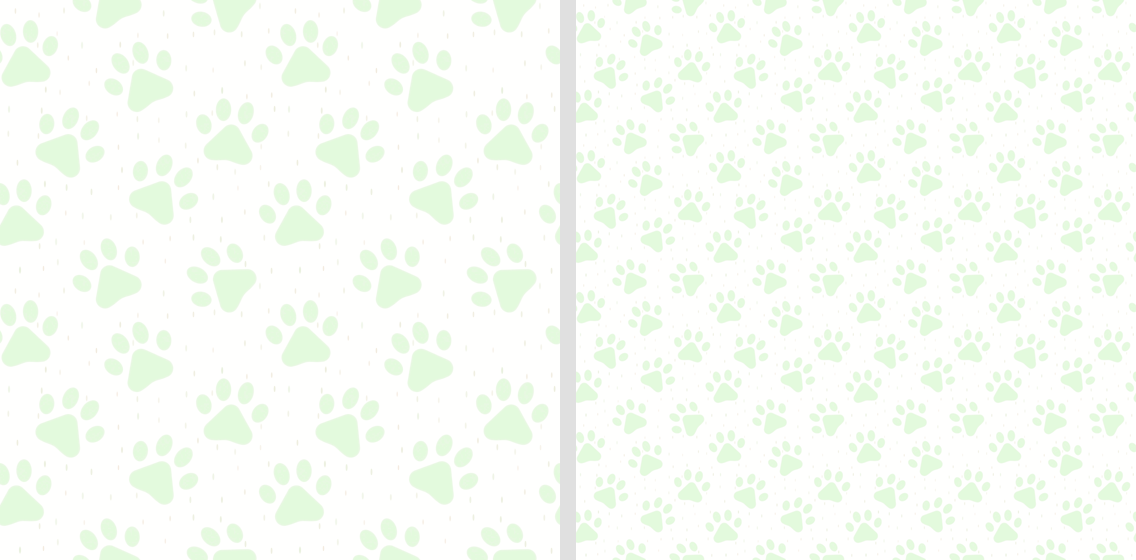
Left, the tile; right, the same tile 2 across and 2 down.
Give the GLSL for this pattern, as a WebGL 2 fragment shader.

```glsl
#version 300 es
precision highp float;
// Pale green paw prints turned at various angles on white, with faint scattered ticks.

uniform vec2 u_resolution;
out vec4 fragColor;

// Lengths are in design units: one tile is TILE units wide.
const float REPEATS = 2.0;
const float TILE = 384.0;
const vec3 PAPER = vec3(1.0, 1.0, 0.995);
const vec3 PAW_GREEN = vec3(0.89, 0.98, 0.865);
const vec3 WORN_GREEN = vec3(0.925, 0.965, 0.905);
const vec3 TICK_BEIGE = vec3(0.96, 0.91, 0.87);
const vec3 TICK_GREEN = vec3(0.90, 0.94, 0.86);

const vec2 INNER_TOE = vec2(15.5, 49.0);
const vec2 OUTER_TOE = vec2(39.0, 25.0);
const vec2 INNER_RADII = vec2(10.5, 15.5);
const vec2 OUTER_RADII = vec2(10.3, 14.0);
const float INNER_LEAN = 0.14;
const float OUTER_LEAN = 0.45;
const vec2 PAD_TOP = vec2(0.0, 18.0);
const vec2 PAD_CORNER = vec2(21.0, -9.0);
const float PAD_ROUND = 12.8;
const float PAD_NOTCH = 3.0;
const float TICK_CELLS = 11.0;
const vec2 TICK_SIZE = vec2(1.2, 4.0);
const float GRAIN_CELLS = 160.0;

// Each paw: centre x, centre y, counterclockwise angle in degrees.
const int PAW_COUNT = 8;
const vec3 PAWS[PAW_COUNT] = vec3[](
    vec3(34.3, 290.0, 9.0), vec3(202.0, 261.0, 28.0),
    vec3(84.0, 172.0, -32.0), vec3(314.2, 182.7, -9.0),
    vec3(212.4, 107.4, -32.0), vec3(25.3, 71.7, 9.0),
    vec3(158.6, 375.5, 28.0), vec3(319.4, 374.5, 54.0));

float hash(vec2 p) {
    return fract(sin(dot(p, vec2(127.1, 311.7))) * 43758.5453);
}

// Value noise that wraps after "period" cells.
float wrappedNoise(vec2 p, float period) {
    vec2 i = floor(p), f = smoothstep(0.0, 1.0, fract(p));
    vec2 a = mod(i, period), b = mod(i + 1.0, period);
    return mix(mix(hash(a), hash(vec2(b.x, a.y)), f.x),
               mix(hash(vec2(a.x, b.y)), hash(b), f.x), f.y);
}

// Coordinates of p in a frame turned counterclockwise by angle.
vec2 turn(vec2 p, float angle) {
    float c = cos(angle), s = sin(angle);
    return vec2(c * p.x + s * p.y, c * p.y - s * p.x);
}

float ellipseDistance(vec2 p, vec2 radii) {
    float k = length(p / radii);
    return k * (k - 1.0) / max(length(p / (radii * radii)), 1e-4);
}

// Isosceles triangle, symmetric about the y axis, with rounded corners.
float padDistance(vec2 p) {
    p.y -= PAD_NOTCH * exp(-p.x * p.x / 144.0) * smoothstep(4.0, -12.0, p.y);
    vec2 side = PAD_CORNER - PAD_TOP, q = p - PAD_TOP;
    vec2 toSide = q - side * clamp(dot(q, side) / dot(side, side), 0.0, 1.0);
    vec2 toBase = p - vec2(min(p.x, PAD_CORNER.x), PAD_CORNER.y);
    float edge = min(length(toSide), length(toBase));
    bool inside = side.x * q.y - side.y * q.x < 0.0 && p.y > PAD_CORNER.y;
    return (inside ? -edge : edge) - PAD_ROUND;
}

// x: distance to the nearest paw, y: distance to the nearest toe.
vec2 pawDistance(vec2 p) {
    float pad = 1e3, toes = 1e3;
    for (int i = 0; i < PAW_COUNT; i++) {
        vec2 q = p - PAWS[i].xy;
        q = turn(q - TILE * round(q / TILE), radians(PAWS[i].z));
        q.x = abs(q.x);
        pad = min(pad, padDistance(q));
        toes = min(toes, ellipseDistance(turn(q - INNER_TOE, -INNER_LEAN), INNER_RADII));
        toes = min(toes, ellipseDistance(turn(q - OUTER_TOE, -OUTER_LEAN), OUTER_RADII));
    }
    return vec2(min(pad, toes), toes);
}

void main() {
    vec2 tile = fract(gl_FragCoord.xy / u_resolution * REPEATS);
    vec2 p = tile * TILE;
    float blur = 0.8 * TILE * REPEATS / min(u_resolution.x, u_resolution.y);
    vec3 color = PAPER;

    // Scattered ticks, left out where a paw is close
    vec2 cell = floor(tile * TICK_CELLS);
    vec2 jitter = vec2(hash(cell + 3.1), hash(cell + 17.7));
    vec2 center = (cell + mix(vec2(0.2), vec2(0.8), jitter)) * TILE / TICK_CELLS;
    float variety = hash(cell + 41.3);
    float tick = ellipseDistance(p - center, TICK_SIZE * mix(0.75, 1.15, variety));
    float clear = step(5.0, pawDistance(center).x);
    float tickInk = smoothstep(blur, -blur, tick) * clear * mix(0.55, 1.0, jitter.x);
    color = mix(color, mix(TICK_BEIGE, TICK_GREEN, variety), tickInk);

    // Paws with softly worn rims and grainy toes
    vec2 paw = pawDistance(p);
    float grain = wrappedNoise(tile * GRAIN_CELLS, GRAIN_CELLS);
    float rim = smoothstep(-3.5, 0.0, paw.x) * mix(0.3, 1.0, grain);
    float toeGrain = step(paw.y, 0.0) * smoothstep(0.4, 0.9, grain) * 0.5;
    vec3 pawColor = mix(PAW_GREEN, WORN_GREEN, max(rim, toeGrain));
    color = mix(color, pawColor, smoothstep(blur, -blur, paw.x));

    fragColor = vec4(color, 1.0);
}
```
